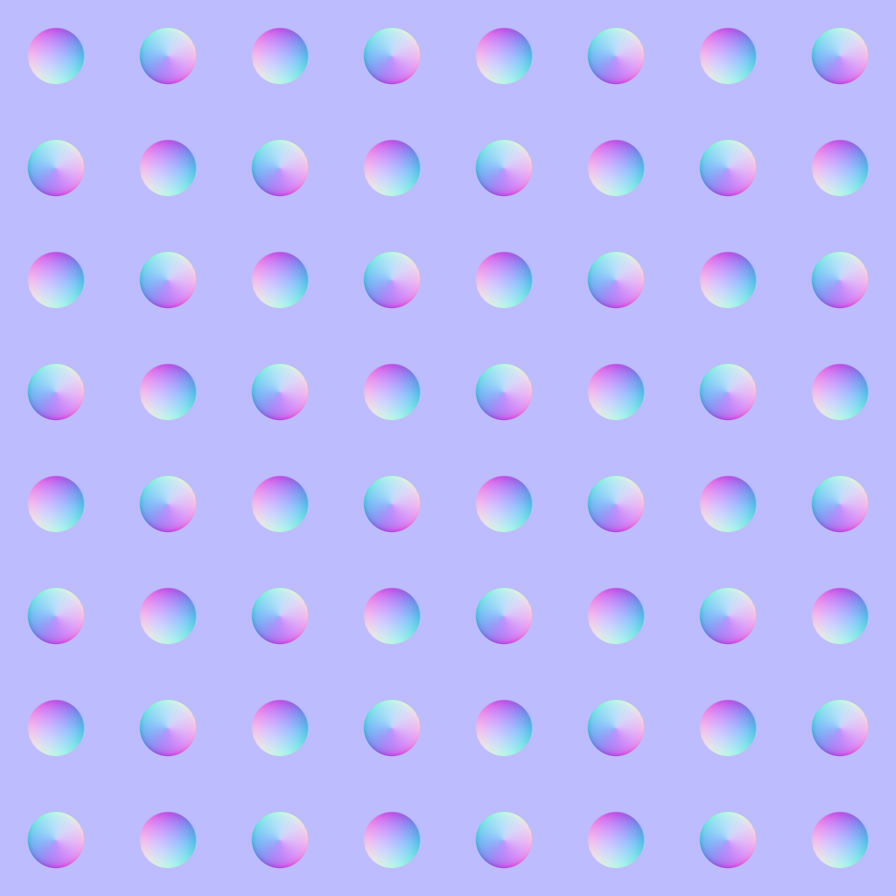
Give the GLSL for this texture map, as a three.js fragment shader.

```glsl
// A normal map of round studs on a flat sheet, eight across and eight down.
// Raised cones and hollow dishes alternate like a checkerboard; each dot's
// radial slope gives a unit normal, packed to 0..1 and encoded as sRGB.

varying vec2 vUv;

const float REPEATS = 8.0;       // dots across and up
const float DOT_RADIUS = 0.25;   // in cells
const float EDGE_SOFTNESS = 0.008;
const float DISH_RIM_TILT = 0.87;

// Sideways length of the normal on a raised dot: pointed tip, steep rim.
float coneTilt(float r) {
  float tip = smoothstep(0.0, 0.05, r);
  return tip * (0.35 + 0.30 * r + 0.34 * pow(r, 10.0));
}

// Sideways length of the normal in a hollow dot: flat centre, leaning inward.
float dishTilt(float r) {
  return -DISH_RIM_TILT * r;
}

// Unit normal leaning along a direction by a signed amount.
vec3 tiltedNormal(vec2 direction, float tilt) {
  return vec3(direction * tilt, sqrt(max(1.0 - tilt * tilt, 0.0)));
}

vec3 linearToSrgb(vec3 c) {
  vec3 low = c * 12.92;
  vec3 high = 1.055 * pow(max(c, vec3(0.0)), vec3(1.0 / 2.4)) - 0.055;
  return mix(low, high, step(vec3(0.0031308), c));
}

vec3 normalColour(vec3 normal) {
  return linearToSrgb(normal * 0.5 + 0.5);
}

void main() {
  // Cell layout
  vec2 grid = vUv * REPEATS;
  vec2 cell = floor(grid);
  vec2 offset = fract(grid) - 0.5;
  float hollow = mod(cell.x + cell.y, 2.0);

  // Dot profile
  float dist = length(offset);
  float r = min(dist / DOT_RADIUS, 1.0);
  vec2 outward = offset / max(dist, 0.0001);
  float tilt = mix(coneTilt(r), dishTilt(r), hollow);

  // Dot over flat sheet
  float coverage = 1.0 - smoothstep(DOT_RADIUS - EDGE_SOFTNESS,
                                    DOT_RADIUS + EDGE_SOFTNESS, dist);
  vec3 sheet = normalColour(vec3(0.0, 0.0, 1.0));
  vec3 stud = normalColour(tiltedNormal(outward, tilt));
  gl_FragColor = vec4(mix(sheet, stud, coverage), 1.0);
}
```
